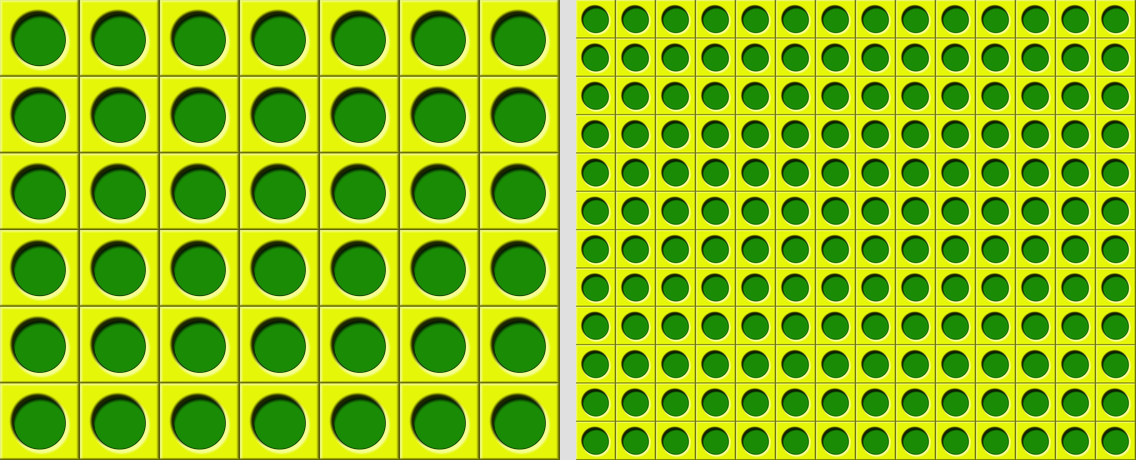
Left, the tile; right, the same tile 2 across and 2 down.
This pattern is drawn by a WebGL 2 fragment shader. Its source:

```glsl
#version 300 es
precision highp float;

uniform vec2 u_resolution;
out vec4 fragColor;

const vec2 REPEATS = vec2(7.0, 6.0);
const vec3 YELLOW = vec3(0.90, 0.965, 0.03);
const vec3 PALE = vec3(0.97, 1.0, 0.66);
const vec3 OLIVE = vec3(0.30, 0.31, 0.01);
const vec3 UMBER = vec3(0.11, 0.14, 0.0);
const vec3 GREEN = vec3(0.10, 0.545, 0.02);
const vec3 DEEP_GREEN = vec3(0.015, 0.10, 0.0);

// 1 inside the inner radius, fading to 0 at the outer one
float softDisc(vec2 p, float inner, float outer) {
    return 1.0 - smoothstep(inner, outer, length(p));
}

// Bevel across a seam at s = 0: x is the shade before it, y the glow after it
vec2 seamBevel(float s, float shadeWidth, float glowWidth, float pixel) {
    float after = smoothstep(-0.5 * pixel, 0.5 * pixel, s);
    float shade = 1.0 - smoothstep(0.0, shadeWidth, -s);
    float glow = 1.0 - smoothstep(0.0, glowWidth, s);
    return vec2(shade * (1.0 - after), glow * after);
}

// Raised face with lit top and left edges
vec3 tileFace(vec2 p, vec2 size, float pixel) {
    vec2 s = p - size * step(0.5 * size, p);
    vec2 across = seamBevel(s.x, 0.052, 0.048, pixel);
    vec2 down = seamBevel(-s.y, 0.036, 0.045, pixel);
    vec3 color = mix(YELLOW, PALE, 0.9 * max(across.y, down.y));
    return mix(color, OLIVE, max(across.x, down.x));
}

// Round recess: glow at lower right, shadow at upper left, green floor
vec3 addHole(vec3 color, vec2 q, float radius, float pixel) {
    float glow = softDisc(q - vec2(0.020, -0.024), radius + 0.005, radius + 0.050);
    float shadow = softDisc(q - vec2(-0.025, 0.034), radius - 0.015, radius + 0.038);
    color = mix(color, PALE, 0.85 * glow);
    color = mix(color, UMBER, shadow);

    float edge = length(q) - radius;
    float floorShade = 1.0 - softDisc(q - vec2(0.012, -0.045), radius - 0.018, radius + 0.042);
    float rim = 0.75 * smoothstep(-0.016, -0.003, edge);
    vec3 ground = mix(GREEN, DEEP_GREEN, max(floorShade, rim));
    return mix(ground, color, smoothstep(-0.5 * pixel, 0.5 * pixel, edge));
}

void main() {
    // One unit is the width of a tile
    vec2 cell = u_resolution / REPEATS;
    vec2 size = vec2(1.0, cell.y / cell.x);
    vec2 p = fract(gl_FragCoord.xy / cell) * size;
    float pixel = 1.5 / cell.x;

    vec2 center = size * vec2(0.497, 0.476);
    vec3 color = tileFace(p, size, pixel);
    color = addHole(color, p - center, 0.325, pixel);
    fragColor = vec4(color, 1.0);
}
```
